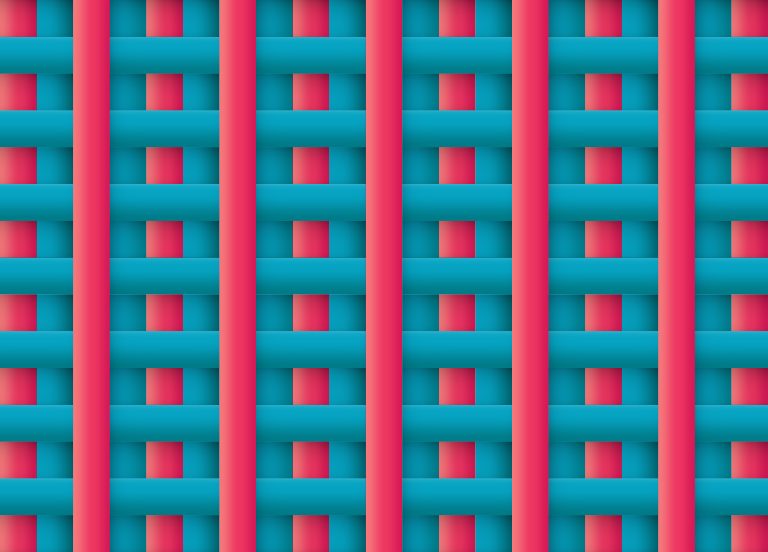
A Shadertoy shader for this pattern:

```glsl
// Woven ribbons: teal and pink vertical strips, crossed by teal horizontal bars,
// with raised pink strips on top. Each ribbon has a gradient across its width,
// and raised ribbons cast soft shadows on those below.

#define COLUMNS 21.0        // ribbon widths across the canvas
#define ROWS 15.0           // ribbon widths down the canvas
#define SALMON vec3(0.96, 0.47, 0.48)
#define ROSE vec3(0.93, 0.21, 0.38)
#define CRIMSON vec3(0.84, 0.10, 0.34)
#define TEAL_LIGHT vec3(0.02, 0.64, 0.76)
#define TEAL_DARK vec3(0.00, 0.48, 0.53)
#define RIM_LIGHT 0.16
#define STRIP_SHADOW 0.30
#define BAR_SHADOW 0.36

// Coverage of a unit-wide band that starts at 'start' in every period
float band(float x, float start, float period, float pixel) {
    float offset = mod(x - start - 0.5 + 0.5 * period, period) - 0.5 * period;
    return 1.0 - smoothstep(-0.5, 0.5, (abs(offset) - 0.5) / pixel);
}

// Salmon to rose to crimson across a pink ribbon
vec3 pinkRibbon(float t) {
    vec3 color = mix(SALMON, ROSE, smoothstep(0.0, 0.56, t));
    return mix(color, CRIMSON, smoothstep(0.55, 1.0, t));
}

// Light to dark teal across a ribbon
vec3 tealRibbon(float t) {
    return mix(TEAL_LIGHT, TEAL_DARK, smoothstep(0.25, 1.0, t));
}

void mainImage(out vec4 fragColor, in vec2 fragCoord) {
    // Ribbon units, measured rightward and downward from the top left
    vec2 uv = fragCoord / iResolution.xy;
    vec2 p = vec2(uv.x, 1.0 - uv.y) * vec2(COLUMNS, ROWS);
    vec2 pixel = vec2(COLUMNS, ROWS) / iResolution.xy;
    vec2 t = fract(p);

    // Lower vertical strips
    float lowerPink = band(p.x, 0.0, 4.0, pixel.x);
    vec3 color = mix(tealRibbon(0.85 * t.x), pinkRibbon(t.x), lowerPink);

    // Shadow below each bar, deeper toward the right, and a faint one above it
    float below = mod(p.y, 2.0);
    float fall = exp(-below / 0.32) * mix(0.55, 1.0, t.x);
    float rise = 0.25 * exp(-max(1.0 - below, 0.0) / 0.12);
    color *= 1.0 - BAR_SHADOW * (fall + rise);

    // Raised strips shade the lower strips on both sides
    float right = mod(p.x - 3.0, 4.0);
    float left = mod(2.0 - p.x, 4.0);
    float stripShade = exp(-right / 0.28) + 0.7 * exp(-left / 0.25);
    color *= 1.0 - STRIP_SHADOW * stripShade;

    // Horizontal bars with a thin lit upper rim
    vec3 bar = tealRibbon(t.y) + RIM_LIGHT * exp(-t.y / 0.07) * vec3(1.0, 0.4, 0.35);
    float barShade = exp(-right / 0.16) + 0.2 * exp(-left / 0.1);
    bar *= 1.0 - 0.6 * STRIP_SHADOW * barShade;
    color = mix(color, bar, band(p.y, 1.0, 2.0, pixel.y));

    // Raised pink strips
    color = mix(color, pinkRibbon(t.x), band(p.x, 2.0, 4.0, pixel.x));

    fragColor = vec4(clamp(color, 0.0, 1.0), 1.0);
}
```
